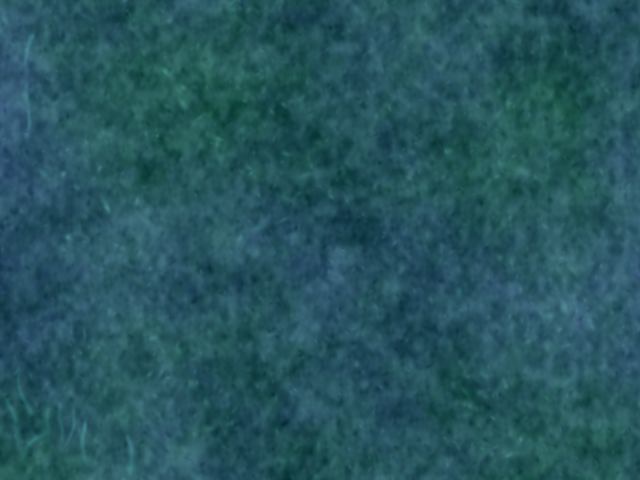
Write a Shadertoy shader that draws this texture.

```glsl
float hash(vec2 p) {
    vec3 q = fract(vec3(p.xyx) * 0.1031);
    q += dot(q, q.yzx + 33.33);
    return fract((q.x + q.y) * q.z);
}

float noise(vec2 p) {
    vec2 i = floor(p), f = fract(p);
    f = f * f * (3.0 - 2.0 * f);
    return mix(mix(hash(i), hash(i + vec2(1, 0)), f.x),
               mix(hash(i + vec2(0, 1)), hash(i + vec2(1, 1)), f.x), f.y);
}

// Layered noise centred on zero
float fbm(vec2 p, int octaves) {
    float sum = 0.0, weight = 0.5, total = 0.0;
    for (int i = 0; i < octaves; i++) {
        sum += weight * (noise(p) - 0.5);
        total += weight;
        weight *= 0.55;
        p = mat2(1.6, 1.2, -1.2, 1.6) * p + 17.3;
    }
    return sum / total;
}

// Sparse soft ovals, one candidate per cell
float flecks(vec2 p, float density) {
    float sum = 0.0;
    vec2 cell = floor(p);
    for (int y = -1; y <= 1; y++)
    for (int x = -1; x <= 1; x++) {
        vec2 id = cell + vec2(x, y);
        vec2 d = p - id - vec2(hash(id + 3.1), hash(id + 8.7));
        float angle = 1.57 + 2.4 * (hash(id + 21.0) - 0.5);
        vec2 along = vec2(cos(angle), sin(angle));
        d = vec2(dot(d, along) * 0.55, dot(d, vec2(-along.y, along.x)));
        float size = mix(0.12, 0.24, hash(id + 40.0));
        sum += step(hash(id + 60.0), density) * exp(-dot(d, d) / (size * size));
    }
    return sum;
}

// Faint bent fibres gathered near the left side
float strands(vec2 p) {
    float sum = 0.0;
    for (int i = 0; i < 9; i++) {
        float k = float(i);
        vec2 centre = vec2(0.04 + 0.28 * hash(vec2(k, 5.0)), 0.02 + 0.17 * hash(vec2(k, 9.0)));
        if (i > 6) centre = vec2(0.06, 0.77 + 0.13 * (k - 7.0));
        vec2 d = p - centre;
        float halfLength = mix(0.04, 0.10, hash(vec2(k, 13.0)));
        float slant = 0.8 * (hash(vec2(k, 17.0)) - 0.5);
        float bend = 9.0 * (hash(vec2(k, 23.0)) - 0.5);
        float offset = (d.x - slant * d.y - bend * d.y * d.y) / sqrt(1.0 + pow(slant + 2.0 * bend * d.y, 2.0));
        float fade = 1.0 - smoothstep(0.5, 1.0, abs(d.y) / halfLength);
        sum += fade * exp(-offset * offset / 0.00003);
    }
    return min(sum, 1.3);
}

void mainImage(out vec4 fragColor, in vec2 fragCoord) {
    vec2 p = fragCoord / iResolution.y;
    vec2 warped = p + 0.05 * vec2(fbm(p * 9.0, 3), fbm(p * 9.0 + 50.0, 3));

    // Broad clouds, mid blotches and soft grain
    float clouds = fbm(warped * 3.2 + 4.0, 4);
    float blotches = fbm(warped * 17.0 + 31.0, 3);
    float grain = fbm(p * vec2(62.0, 50.0) + 70.0, 2);
    float tone = 0.19 * clouds + 0.15 * blotches + 0.17 * grain;

    // Drift between blue and green
    float blueness = fbm(warped * 2.6 + 91.0, 4) + 0.25 * fbm(p * 30.0 + 12.0, 2);
    vec3 color = vec3(0.150, 0.332, 0.370);
    color += tone * vec3(0.85, 1.0, 1.02);
    color += blueness * vec3(0.09, -0.03, 0.20);

    // Pale specks, dark pits and fibres
    float patches = smoothstep(-0.12, 0.15, fbm(p * 5.0 + 140.0, 3));
    color += vec3(0.06, 0.10, 0.08) * patches * flecks(warped * 32.0, 0.16);
    color += vec3(0.04, 0.06, 0.06) * flecks(p * 60.0 + 9.0, 0.08);
    color -= vec3(0.04, 0.05, 0.05) * flecks(p * 48.0 + 27.0, 0.10);
    float wear = 0.5 + 0.8 * noise(p * 45.0);
    color += vec3(0.05, 0.10, 0.10) * wear * strands(warped);

    fragColor = vec4(clamp(color, 0.0, 1.0), 1.0);
}
```
